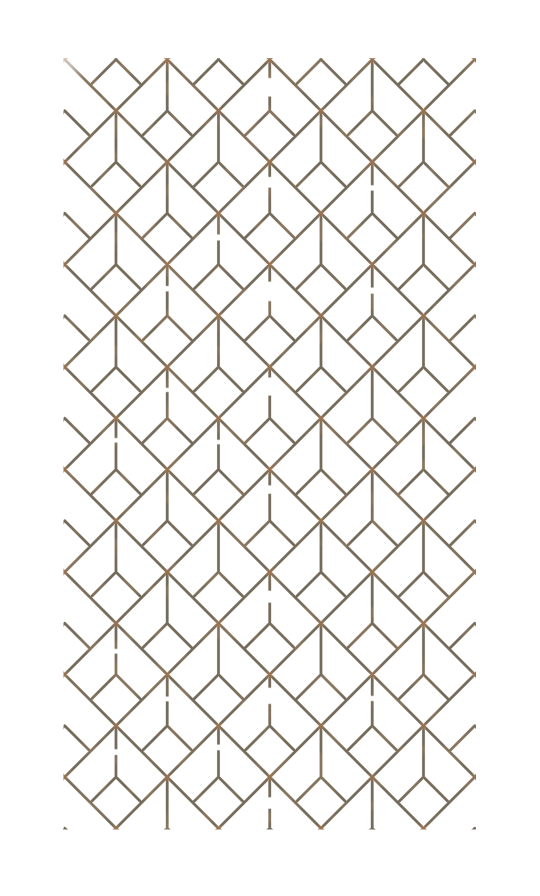
Give the GLSL for this pattern, as a Shadertoy shader.

```glsl
#define CELL 0.1144
#define CENTRE vec2(0.4995, 0.5046)
#define HALF_REPEATS vec2(2.0, 3.75)
#define LINE_HALF 0.0135
#define GAP_CHANCE 0.25
#define PAPER vec3(1.0)
#define METAL vec3(0.45, 0.415, 0.35)
#define BRONZE vec3(0.56, 0.47, 0.37)
#define COPPER vec3(0.64, 0.46, 0.31)

float hash(vec2 p) {
    vec3 q = fract(p.xyx * vec3(0.1031, 0.103, 0.0973));
    q += dot(q, q.yzx + 33.33);
    return fract((q.x + q.y) * q.z);
}

float noise(vec2 p) {
    vec2 i = floor(p), f = fract(p);
    f = f * f * (3.0 - 2.0 * f);
    vec2 e = vec2(0.0, 1.0);
    return mix(mix(hash(i), hash(i + e.yx), f.x),
               mix(hash(i + e), hash(i + e.yy), f.x), f.y);
}

float segment(vec2 p, vec2 a, vec2 b) {
    vec2 ap = p - a, ab = b - a;
    return length(ap - ab * clamp(dot(ap, ab) / dot(ab, ab), 0.0, 1.0));
}

float stroke(float dist, float px) {
    return 1.0 - smoothstep(LINE_HALF - 0.75 * px, LINE_HALF + 0.75 * px, dist);
}

// Visibility of a stem, broken by a worn gap below its top
float stemWear(float along, vec2 id, bool middle, float px) {
    float size = hash(id + 5.3);
    float gapAt = mix(0.19, 0.28, hash(id + 9.1));
    float gapHalf = middle ? mix(0.04, 0.1, size) : mix(0.02, 0.03, size);
    bool broken = middle || hash(id + 17.7) < GAP_CHANCE;
    float intact = smoothstep(-px, px, abs(along - gapAt) - gapHalf);
    return broken ? intact : 1.0;
}

void mainImage(out vec4 fragColor, in vec2 fragCoord) {
    float px = 1.0 / (iResolution.y * CELL);
    vec2 centred = (fragCoord - CENTRE * iResolution.xy) * vec2(1.0, -1.0) * px;
    vec2 p = centred + HALF_REPEATS - 0.5;

    // Diamond lattice; p points down and each diamond is one unit tall
    vec2 diagonal = vec2(p.x + p.y, p.y - p.x);
    vec2 id = floor(diagonal);
    vec2 apex = 0.5 * vec2(id.x - id.y, id.x + id.y);
    vec2 local = p - apex;
    vec2 toEdge = abs(fract(diagonal + 0.5) - 0.5) * 0.70711;

    // Stem from the apex, then two arms enclosing a small square
    vec2 folded = vec2(abs(local.x), local.y);
    float arms = segment(folded, vec2(0.0, 0.5), vec2(0.25, 0.75));
    float stem = segment(local, vec2(0.0), vec2(0.0, 0.5));
    float column = abs(apex.x + 0.5 - HALF_REPEATS.x);
    float inside = step(column, HALF_REPEATS.x - 0.25);
    float stemInk = stroke(stem, px) * inside
                  * stemWear(local.y, id, column < 0.25, px);
    float ink = max(stroke(min(toEdge.x, toEdge.y), px), stroke(arms, px));
    ink = max(ink, stemInk);

    // Trim to the panel and fade its upper left tip
    vec2 overhang = abs(centred) - HALF_REPEATS - 0.012;
    ink *= 1.0 - smoothstep(-0.5 * px, 0.5 * px, max(overhang.x, overhang.y));
    ink *= mix(0.45, 1.0, smoothstep(0.05, 0.3, length(centred + HALF_REPEATS)));

    // Uneven metal with copper joints
    float patina = smoothstep(0.45, 0.85, noise(p * 9.0));
    vec3 metal = mix(METAL, BRONZE, 0.7 * patina);
    float joint = 1.0 - smoothstep(0.015, 0.06, length(toEdge));
    metal = mix(metal, COPPER, 0.7 * joint);
    fragColor = vec4(mix(PAPER, metal, ink), 1.0);
}
```
